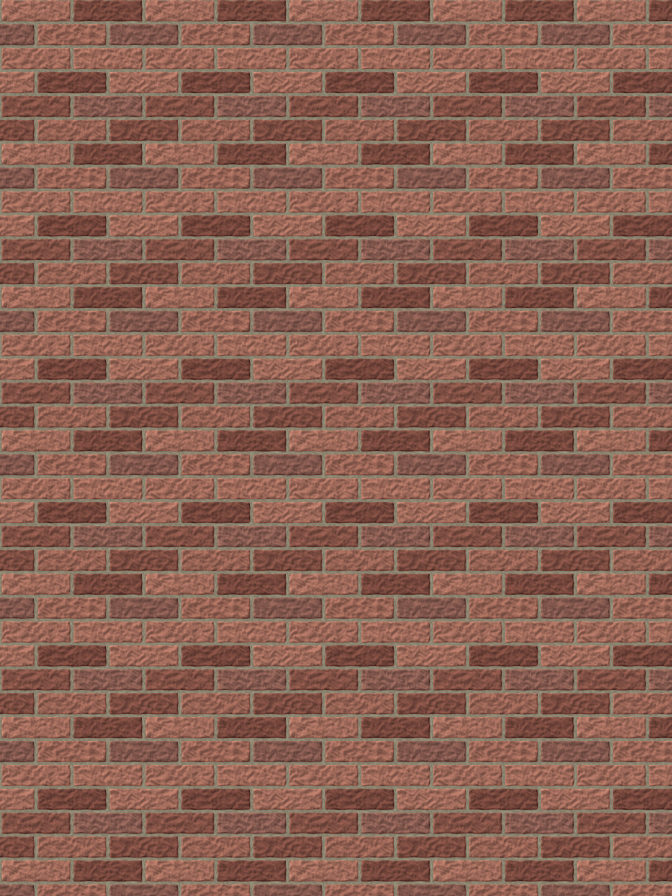
Reproduce this texture procedurally as a Shadertoy shader.

```glsl
// Weathered brick wall in running bond: a block of six courses by two bricks repeats.
// Each brick is a rounded box with a bevel, a tone from its place in the block,
// and a chiselled relief made of cellular noise bent by layered sines.

vec2 hash2(vec2 p) {
    vec3 q = fract(p.xyx * vec3(0.1031, 0.1030, 0.0973));
    q += dot(q, q.yzx + 33.33);
    return fract((q.xx + q.yz) * q.zy);
}

// Distance to the nearest scattered point
float cellular(vec2 p) {
    vec2 cell = floor(p), f = fract(p);
    float nearest = 2.0;
    for (int y = -1; y <= 1; y++)
    for (int x = -1; x <= 1; x++) {
        vec2 o = vec2(x, y);
        nearest = min(nearest, length(o + hash2(cell + o) - f));
    }
    return nearest;
}

// Height of the rough brick face
float relief(vec2 p) {
    p += 0.07 * sin(p.yx * vec2(9.0, 6.0) + 2.0 * sin(p.x * 3.1));
    float chisel = sin(p.x * 8.0 + 2.5 * sin(p.y * 7.0 + p.x * 2.0));
    return 0.6 * cellular(p * vec2(3.2, 4.2)) + 0.3 * cellular(p * 7.5) + 0.09 * chisel;
}

float roundedBox(vec2 p, vec2 halfSize, float radius) {
    vec2 d = abs(p) - halfSize + radius;
    return length(max(d, 0.0)) + min(max(d.x, d.y), 0.0) - radius;
}

void mainImage(out vec4 fragColor, in vec2 fragCoord) {
    // Wall coordinates: one unit is one course, y runs downward
    float pixel = 37.5 / iResolution.y;
    vec2 wall = vec2(fragCoord.x, iResolution.y - fragCoord.y) * pixel + vec2(0.0, 0.05);
    float course = floor(wall.y);
    float along = wall.x / 3.01 - 0.5 * mod(course, 2.0);
    vec2 id = vec2(mod(floor(along), 2.0), mod(course, 6.0));
    vec2 local = vec2((fract(along) - 0.5) * 3.01, fract(wall.y) - 0.5);
    vec2 grain = local + id * vec2(17.3, 11.7) + 40.0;

    // Tone of each brick in the block, pairs from the top course down
    float tones[12] = float[12](0.85, 0.04, 0.70, 0.35, 0.80, 0.85,
                                0.00, 0.85, 0.24, 0.42, 0.66, 0.15);
    float tone = tones[int(id.y) * 2 + int(id.x)];
    vec3 brick = mix(vec3(0.45, 0.27, 0.23), vec3(0.645, 0.435, 0.37), tone);
    float purple = id.x * step(abs(abs(id.y - 2.5) - 1.5), 0.1);
    brick += purple * vec3(-0.015, 0.01, 0.02);

    // Chiselled surface lit from the upper left
    float height = relief(grain);
    float slope = height - relief(grain - vec2(0.06, 0.08));
    brick *= 1.0 + 0.55 * clamp(slope, -0.3, 0.3) + 0.22 * (height - 0.38);

    // Slightly worn outline and bevel
    vec2 wear = 0.010 * sin(grain.yx * vec2(13.0, 7.0) + grain * 3.0);
    vec2 p = local + wear;
    float edge = roundedBox(p, vec2(1.435, 0.437), 0.06);
    float rim = smoothstep(-0.11, -0.02, edge);
    float lit = smoothstep(-0.42, -0.30, -p.y - 0.75) + smoothstep(1.32, 1.42, -p.x);
    float shaded = smoothstep(0.32, 0.42, p.y) + smoothstep(1.32, 1.42, p.x);
    brick += rim * (min(lit, 1.0) * vec3(0.10, 0.075, 0.06)
                  - min(shaded, 1.0) * vec3(0.11, 0.10, 0.09));

    // Sandy mortar, darker where a brick throws its shadow
    float sand = cellular(grain * 6.0);
    vec3 mortar = mix(vec3(0.50, 0.47, 0.40), vec3(0.61, 0.59, 0.50), sand);
    float shadow = smoothstep(0.06, -0.02, edge) * step(0.0, p.y + 0.2 * p.x);
    mortar = mix(mortar, vec3(0.43, 0.38, 0.33), 0.6 * shadow);

    float cover = smoothstep(0.6 * pixel, -0.6 * pixel, edge);
    fragColor = vec4(mix(mortar, brick, cover), 1.0);
}
```
